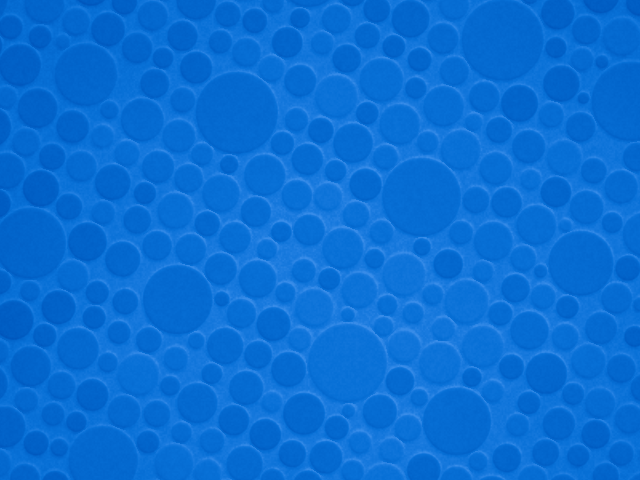
A Shadertoy shader for this texture:

```glsl
const float PITCH = 0.070;        // lattice cell, in canvas heights
const float TILT = 0.42;          // lattice rotation
const float BOUND = 0.672;        // circle around a cell centre that holds its disc
const float GAP = 0.07;           // groove between discs, in cells
const float SMALL = 0.30, MEDIUM = 0.65, TINIEST = 0.17;
const float BIG_PITCH = 5.0;      // cells per big disc
const float BIG_MIN = 0.92, BIG_MAX = 1.25, BIG_JITTER = 1.7;
const float EDGE = 0.032;
const float RIM = 0.068;
const float RIM_LIGHT = 1.05, RIM_BEAD = 0.08;
const float GRAIN = 0.5;
const float MOTTLE = 0.4;
const float VIGNETTE = 1.9;
const float GROOVE_TONE = 2.95, DISC_TONE = 1.85, DISC_SPREAD = 1.1;
const vec2 LIGHT = vec2(0.35, 0.94);

const vec3 DEEP = vec3(0.00, 0.36, 0.76);
const vec3 DARK = vec3(0.01, 0.40, 0.80);
const vec3 MID = vec3(0.03, 0.44, 0.84);
const vec3 PALE = vec3(0.10, 0.48, 0.87);
const vec3 SHEEN = vec3(0.22, 0.55, 0.91);

vec3 hash3(vec2 q) {
    vec3 a = fract(q.xyx * vec3(0.1031, 0.1030, 0.0973));
    a += dot(a, a.yxz + 33.33);
    return fract((a.xxy + a.yzz) * a.zyx);
}

float valueNoise(vec2 q) {
    vec2 i = floor(q), f = smoothstep(0.0, 1.0, q - i);
    return mix(mix(hash3(i).x, hash3(i + vec2(1, 0)).x, f.x),
               mix(hash3(i + vec2(0, 1)).x, hash3(i + vec2(1, 1)).x, f.x), f.y);
}

// Discs are vec3(centre, radius); one big disc lies inside each block of cells
vec3 bigDisc(vec2 cell) {
    vec2 block = floor(cell / BIG_PITCH);
    vec3 h = hash3(block + 37.0);
    return vec3((block + 0.5) * BIG_PITCH + BIG_JITTER * (h.xy - 0.5), mix(BIG_MIN, BIG_MAX, h.z));
}

// Even cells: a random disc, squeezed away from the big one
vec3 freeDisc(vec2 cell) {
    vec3 h = hash3(cell + 171.0), big = bigDisc(cell);
    float r = mix(SMALL, MEDIUM, h.z), angle = 6.2832 * h.x;
    vec2 c = cell + 0.5 + (BOUND - r) * sqrt(h.y) * vec2(cos(angle), sin(angle));
    vec2 away = c - big.xy;
    float squeeze = 0.5 * max(big.z + GAP + r - length(away), 0.0);
    c += normalize(away + 1e-4) * squeeze;
    r -= squeeze;
    return r > TINIEST ? vec3(c, r) : vec3(cell + 99.0, 0.0);
}

// Odd cells: a disc that settles in the hole between its neighbours
vec3 fillDisc(vec2 cell) {
    vec3 around[5];
    for (int j = 0; j < 4; j++) {
        float side = float(j % 2) * 2.0 - 1.0;
        around[j] = freeDisc(cell + (j < 2 ? vec2(side, 0.0) : vec2(0.0, side)));
    }
    around[4] = bigDisc(cell);
    vec2 middle = cell + 0.5, c = middle;
    float r = 0.0;
    for (int pass = 0; pass < 4; pass++) {
        vec2 push = vec2(0.0);
        r = BOUND - distance(c, middle);
        for (int j = 0; j < 5; j++) {
            vec2 away = c - around[j].xy;
            float room = length(away) - around[j].z - GAP;
            push += normalize(away + 1e-4) * max(0.55 - room, 0.0);
            r = min(r, room);
        }
        if (pass < 3) {
            vec2 shift = c + 0.5 * push - middle;
            c = middle + shift * min(1.0, 0.36 / (length(shift) + 1e-4));
        }
    }
    return vec3(c, r);
}

vec3 palette(float t) {
    vec3 c = mix(DEEP, DARK, clamp(t, -0.8, 1.0));
    c = mix(c, MID, clamp(t - 1.0, 0.0, 1.0));
    c = mix(c, PALE, clamp(t - 2.0, 0.0, 1.0));
    return max(mix(c, SHEEN, clamp(t - 3.0, 0.0, 1.0)), 0.0);
}

void mainImage(out vec4 fragColor, in vec2 fragCoord) {
    vec2 uv = fragCoord / iResolution.y;
    mat2 turn = mat2(cos(TILT), sin(TILT), -sin(TILT), cos(TILT));
    vec2 p = turn * uv / PITCH + 40.0;

    // Nearest disc edge: the big one, then the four closest cells
    vec3 big = bigDisc(floor(p));
    vec2 v = p - big.xy, normal = normalize(v + 1e-4);
    float edge = length(v) - big.z;
    float shade = 0.25 + 0.5 * hash3(floor(p / BIG_PITCH) + 83.0).x;
    vec2 base = floor(p - 0.5);
    for (int i = 0; i < 4; i++) {
        vec2 cell = base + vec2(i % 2, i / 2);
        vec3 disc;
        if (mod(cell.x + cell.y, 2.0) < 0.5) disc = freeDisc(cell);
        else disc = fillDisc(cell);
        v = p - disc.xy;
        float d = length(v) - disc.z;
        if (disc.z > TINIEST && d < edge) {
            edge = d;
            normal = normalize(v + 1e-4);
            shade = hash3(cell + 613.0).x;
        }
    }

    // Tone of faces and grooves, rim light, grain and falloff
    float soft = max(EDGE, 0.7 / (iResolution.y * PITCH));
    float face = 1.0 - smoothstep(-soft, soft, edge);
    float tone = mix(GROOVE_TONE, DISC_TONE + DISC_SPREAD * (shade - 0.5), face);
    float offset = (edge - 0.01) / RIM;
    tone += exp(-offset * offset) * (RIM_LIGHT * dot(normal, turn * LIGHT) + RIM_BEAD);
    float grain = valueNoise(uv * 300.0) + 0.6 * valueNoise(uv * 120.0 + 50.0) - 0.8;
    tone += GRAIN * grain * mix(1.3, 0.9, face);
    tone += MOTTLE * (valueNoise(uv * 7.0 + 20.0) - 0.5);
    vec2 off = uv - vec2(0.56 * iResolution.x / iResolution.y, 0.41);
    tone -= VIGNETTE * dot(off, off);
    fragColor = vec4(palette(tone), 1.0);
}
```
